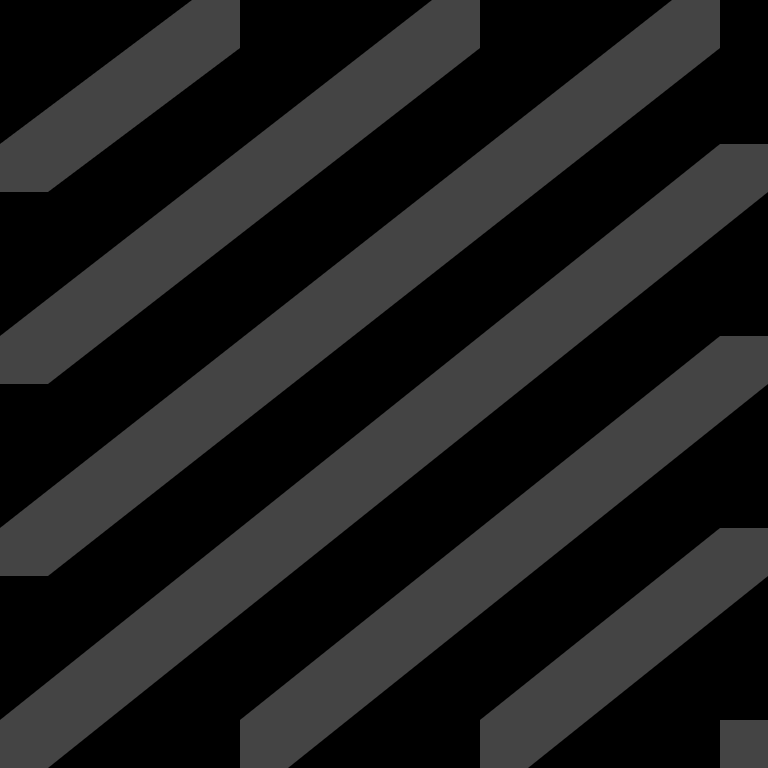
Reproduce this pattern procedurally as a Shadertoy shader.

```glsl
// Signed distance to a unit square swept from centre a up and right to centre b
float sweptSquare(vec2 p, vec2 a, vec2 b) {
    vec2 bounds = abs(p - 0.5 * (a + b)) - 0.5 * (b - a) - 0.5;
    vec2 dir = normalize(b - a + 1e-4);
    vec2 normal = vec2(-dir.y, dir.x);
    float slab = abs(dot(p - a, normal)) - 0.5 * (dir.x + dir.y);
    return max(max(bounds.x, bounds.y), slab);
}

void mainImage(out vec4 fragColor, in vec2 fragCoord) {
    // One tile is a 16 by 16 grid of cells
    float cellsPerPixel = 16.0 / min(iResolution.x, iResolution.y);
    vec2 p = mod(fragCoord * cellsPerPixel, 16.0);

    // Diagonal bands, from the upper left corner to the lower right
    float dist = 1e3;
    for (int i = 0; i < 7; i++) {
        float k = float(i);
        vec2 start = max(vec2(5.0 * k - 15.0, 12.0 - 4.0 * k), 0.0);
        vec2 end = min(vec2(5.0 * k + 4.0, 24.0 - 4.0 * k), 15.0);
        dist = min(dist, sweptSquare(p, start + 0.5, end + 0.5));
    }

    float coverage = clamp(0.5 - dist / cellsPerPixel, 0.0, 1.0);
    fragColor = vec4(vec3(0.267) * coverage, 1.0);
}
```
